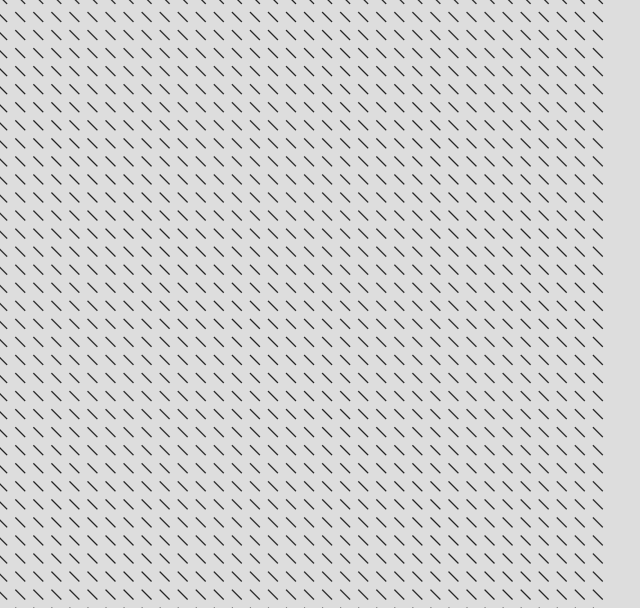
A Shadertoy shader for this pattern:

```glsl
// Share of a soft pixel covered by a band of the given half width
float bandCoverage(float offset, float halfWidth, float blur) {
    return smoothstep(-blur, blur, offset + halfWidth)
         - smoothstep(-blur, blur, offset - halfWidth);
}

void mainImage(out vec4 fragColor, in vec2 fragCoord) {
    // Grid cells, measured from the top left corner
    float cellsPerPixel = 35.457 / iResolution.x;
    vec2 grid = vec2(fragCoord.x, iResolution.y - fragCoord.y) * cellsPerPixel;
    grid -= vec2(0.122, -0.058);
    vec2 cell = floor(grid + 0.5);
    vec2 local = grid - cell;

    // Dash falling to the right at 45 degrees
    float along = (local.x + local.y) * 0.7071;
    float across = (local.x - local.y) * 0.7071;
    float blur = 0.7071 * cellsPerPixel;
    float dash = bandCoverage(along, 0.387, blur)
               * bandCoverage(across, 0.035, blur);

    // The right margin stays empty after 35 columns
    dash *= step(cell.x, 34.0 - 0.5);
    // The grid starts above the top edge and runs off the bottom
    fragColor = vec4(mix(vec3(0.867), vec3(0.13), dash), 1.0);
}
```
